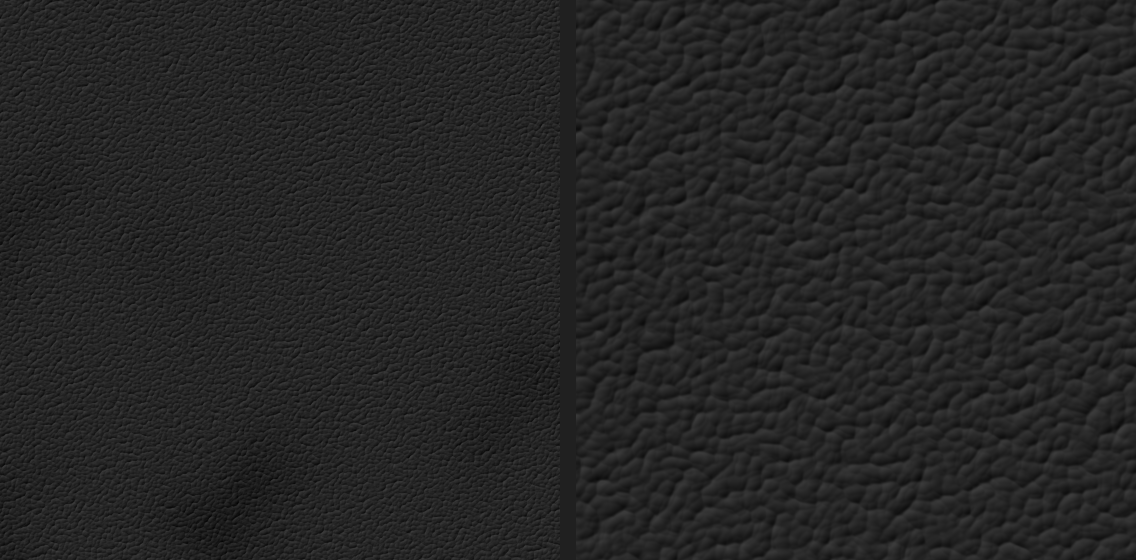
Left: the whole. Right: its middle third, enlarged.
A three.js fragment shader for this texture:

```glsl
// Black grained leather: two layers of soft cellular domes form a pebbled
// height field, which is lit from the upper left by its slope. Broad, faint
// smudges darken the sheet in a few places.

varying vec2 vUv;

vec2 hash2(vec2 cell) {
  vec2 q = vec2(dot(cell, vec2(127.1, 311.7)), dot(cell, vec2(269.5, 183.3)));
  return fract(sin(q) * 43758.55);
}

// Cellular noise with a smooth minimum: rounded domes parted by creases.
float domes(vec2 p) {
  vec2 cell = floor(p);
  float sum = 0.0;
  for (int y = -1; y <= 1; y++) {
    for (int x = -1; x <= 1; x++) {
      vec2 neighbor = cell + vec2(float(x), float(y));
      vec2 d = neighbor + hash2(neighbor) - p;
      sum += exp(-9.0 * dot(d, d));
    }
  }
  return log(sum + 0.0003) / 9.0;
}

// Leather grain, drawn out slightly along a shallow rising diagonal.
float grainHeight(vec2 uv) {
  vec2 p = mat2(0.95, -0.31, 0.31, 0.95) * uv * 132.0;
  p *= vec2(0.95, 1.05);
  p += 0.15 * sin(p.yx * vec2(1.3, 1.1) + sin(p * 0.37));
  return domes(p) + 0.25 * domes(p * 1.5 + 17.3);
}

// Wide soft spots of random strength, one per large cell.
float smudges(vec2 uv) {
  vec2 p = uv * 2.9 + vec2(4.3, 7.6);
  p += 0.12 * sin(p.yx * 5.0) + 0.05 * sin(p.yx * 13.0 + 1.0);
  vec2 cell = floor(p);
  float shade = 0.0;
  for (int y = -1; y <= 1; y++) {
    for (int x = -1; x <= 1; x++) {
      vec2 neighbor = cell + vec2(float(x), float(y));
      vec2 d = neighbor + hash2(neighbor) - p;
      float strength = pow(hash2(neighbor + 31.0).x, 2.2);
      shade += strength * exp(-11.0 * dot(d, d));
    }
  }
  return min(shade, 1.0);
}

void main() {
  // Relief: the height drop toward the light, measured per grain width.
  vec2 toLight = vec2(-0.5, 0.866) * 0.0008;
  float drop = grainHeight(vUv - toLight) - grainHeight(vUv + toLight);
  float slope = drop / (0.0016 * 132.0);

  float level = 0.146 + 0.056 * clamp(slope, -1.8, 1.5);
  level -= 0.044 * smudges(vUv);
  gl_FragColor = vec4(vec3(level), 1.0);
}
```
